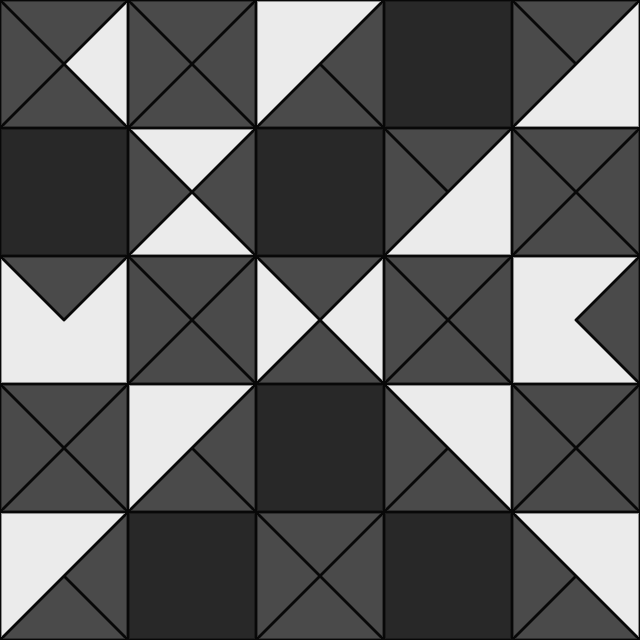
Give the GLSL for this pattern, as a Shadertoy shader.

```glsl
const float TILES = 5.0;
const float LINE_HALF_WIDTH = 0.011;  // in tile widths

const vec3 LIGHT = vec3(0.92);
const vec3 MID   = vec3(0.292);
const vec3 DARK  = vec3(0.157);
const vec3 INK   = vec3(0.03);

// Light quarters per tile, bottom row first: 1 right, 2 top, 4 left, 8 bottom
const int PLAIN = 16;
const int QUARTERS[25] = int[25](
     6, PLAIN,     0, PLAIN,  3,
     0,     6, PLAIN,     3,  0,
    13,     0,     5,     0, 14,
 PLAIN,    10, PLAIN,     9,  0,
     1,     0,     6, PLAIN,  9);

bool isLight(int mask, int side) {
    return ((mask >> (side & 3)) & 1) == 1;
}

// Side of the square that the point faces: 0 right, 1 top, 2 left, 3 bottom
int facingSide(vec2 p) {
    if (abs(p.x) > abs(p.y)) return p.x > 0.0 ? 0 : 2;
    return p.y > 0.0 ? 1 : 3;
}

// Distance to the segment from the tile centre to a corner
float spokeDistance(vec2 p, vec2 corner) {
    float t = clamp(dot(p, corner) / dot(corner, corner), 0.0, 1.0);
    return length(p - t * corner);
}

// Distance to the tile outline and to every spoke not inside a light area
float lineDistance(vec2 p, int mask) {
    float d = 0.5 - max(abs(p.x), abs(p.y));
    if (mask == PLAIN) return d;
    vec2 corner = vec2(0.5);
    for (int side = 0; side < 4; side++) {
        if (!(isLight(mask, side) && isLight(mask, side + 1)))
            d = min(d, spokeDistance(p, corner));
        corner = vec2(-corner.y, corner.x);
    }
    return d;
}

vec3 fillColor(vec2 p, int mask) {
    if (mask == PLAIN) return DARK;
    return isLight(mask, facingSide(p)) ? LIGHT : MID;
}

void mainImage(out vec4 fragColor, in vec2 fragCoord) {
    vec2 grid = fragCoord / iResolution.xy * TILES;
    ivec2 cell = ivec2(min(floor(grid), TILES - 1.0));
    vec2 p = fract(grid) - 0.5;
    int mask = QUARTERS[cell.y * int(TILES) + cell.x];

    // Lines cover the seams between fills, so only they need smoothing
    float soft = 0.75 * TILES / iResolution.y;
    float ink = 1.0 - smoothstep(LINE_HALF_WIDTH - soft, LINE_HALF_WIDTH + soft,
                                 lineDistance(p, mask));
    fragColor = vec4(mix(fillColor(p, mask), INK, ink), 1.0);
}
```
